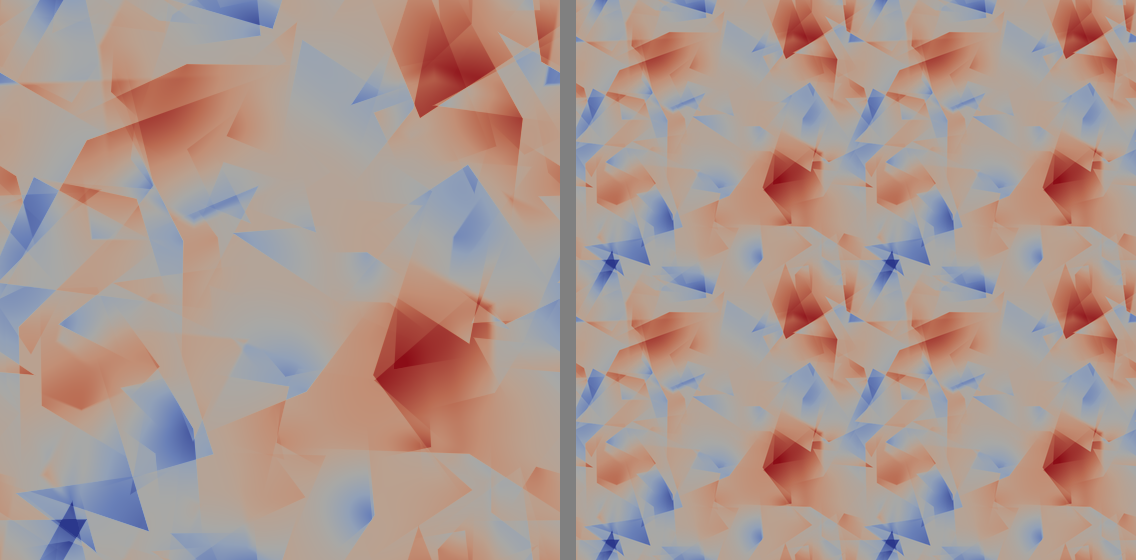
Left, the tile; right, the same tile 2 across and 2 down.
Write a WebGL 1 fragment shader that draws this background.

```glsl
precision highp float;

uniform vec2 u_resolution;

const float TAU = 6.2831853;

// Four random values in 0..1
vec4 hash4(vec3 p) {
  vec4 q = fract(p.xyzx * vec4(0.1031, 0.1030, 0.0973, 0.1099));
  q += dot(q, q.wzxy + 33.33);
  return fract((q.xxyz + q.yzzw) * q.zywx);
}

vec2 rotate(vec2 v, float angle) {
  float c = cos(angle), s = sin(angle);
  return vec2(c * v.x + s * v.y, c * v.y - s * v.x);
}

// Sharp-sided wedge, strongest at its apex and fading out within one unit
float wedge(vec2 d, vec4 shape, vec4 style, float pixel) {
  vec2 local = rotate(d, shape.x * TAU);
  float halfAngle = mix(0.25, 1.35, shape.y);
  float side = local.x * sin(halfAngle) - abs(local.y) * cos(halfAngle);
  float blur = pixel + 0.3 * max(style.x - 0.8, 0.0);

  vec2 skewed = rotate(local, (style.y - 0.5) * 1.6);
  skewed.y *= mix(1.0, 2.2, style.z);
  float reach = mix(0.6, 1.0, shape.z);
  float fade = max(1.0 - length(skewed) / reach, 0.0);
  return smoothstep(-blur, blur, side) * fade * sqrt(fade);
}

// Sum of signed wedges scattered over a wrapping grid
float wedgeLayer(vec2 uv, float cells, float count, float seed) {
  vec2 p = uv * cells;
  vec2 home = floor(p);
  float pixel = 0.75 * cells / min(u_resolution.x, u_resolution.y);
  float sum = 0.0;
  for (int j = -1; j <= 1; j++) {
    for (int i = -1; i <= 1; i++) {
      vec2 cell = home + vec2(float(i), float(j));
      vec2 id = mod(cell, cells);
      for (int k = 0; k < 6; k++) {
        if (float(k) >= count) break;
        float key = seed + 7.0 * float(k);
        vec4 place = hash4(vec3(id, key));
        vec4 shape = hash4(vec3(id, key + 2.0));
        vec4 style = hash4(vec3(id, key + 4.0));
        float strength = 2.0 * place.z - 1.0;
        sum += strength * wedge(p - cell - place.xy, shape, style, pixel);
      }
    }
  }
  return sum;
}

// Soft wrapping spot
float glow(vec2 uv, vec2 center, float tightness) {
  vec2 c = cos(TAU * (uv - center));
  return exp(tightness * (c.x + c.y - 2.0));
}

// Diverging ramp: blue below zero, grey at zero, red above
vec3 ramp(float v) {
  vec3 c = vec3(0.17, 0.22, 0.55);
  c = mix(c, vec3(0.41, 0.50, 0.72), clamp((v + 4.0) / 2.0, 0.0, 1.0));
  c = mix(c, vec3(0.57, 0.63, 0.72), clamp(v + 2.0, 0.0, 1.0));
  c = mix(c, vec3(0.66, 0.66, 0.65), clamp(v + 1.0, 0.0, 1.0));
  c = mix(c, vec3(0.73, 0.63, 0.56), clamp(v, 0.0, 1.0));
  c = mix(c, vec3(0.76, 0.56, 0.46), clamp(v - 1.0, 0.0, 1.0));
  c = mix(c, vec3(0.73, 0.42, 0.32), clamp(v - 2.0, 0.0, 1.0));
  return mix(c, vec3(0.55, 0.05, 0.09), clamp((v - 3.0) / 2.5, 0.0, 1.0));
}

void main() {
  vec2 uv = gl_FragCoord.xy / u_resolution;

  // Broad warm and cool regions
  float value = 0.6;
  value -= 2.0 * glow(uv, vec2(0.03, 0.47), 1.8);
  value += 1.2 * glow(uv, vec2(0.66, 0.22), 1.8);
  value += 0.9 * glow(uv, vec2(0.87, 0.83), 1.8);

  // Overlapping shards from large to small
  value += 3.6 * wedgeLayer(uv, 2.0, 6.0, 11.0);
  value += 2.7 * wedgeLayer(uv, 3.0, 5.0, 83.0);
  value += 1.9 * wedgeLayer(uv, 6.0, 2.0, 157.0);

  gl_FragColor = vec4(ramp(value), 1.0);
}
```
